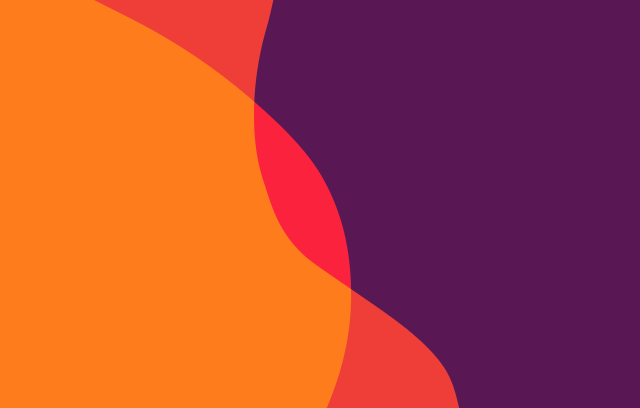
Reproduce this background procedurally as a Shadertoy shader.

```glsl
// Two overlapping flat shapes, orange and plum, meeting along flowing curved edges.

const vec3 PLUM    = vec3(0.349, 0.094, 0.325);
const vec3 ORANGE  = vec3(1.000, 0.486, 0.114);
const vec3 CORAL   = vec3(0.933, 0.243, 0.216);
const vec3 CRIMSON = vec3(0.980, 0.133, 0.235);

// Edge knots: depth below the top, x position, slope dx/ddepth (canvas fractions).
const int BULGE_COUNT = 6;
const vec3 BULGE[BULGE_COUNT] = vec3[BULGE_COUNT](
    vec3(0.0000, 0.1470,  1.244),
    vec3(0.0796, 0.2448,  1.117),
    vec3(0.2490, 0.3970,  0.734),
    vec3(0.4388, 0.5052,  0.352),
    vec3(0.7245, 0.5486,  0.000),
    vec3(1.0000, 0.5104, -0.274));

const int WAVE_COUNT = 10;
const vec3 WAVE[WAVE_COUNT] = vec3[WAVE_COUNT](
    vec3(0.0000, 0.4271, -0.140),
    vec3(0.0673, 0.4167, -0.185),
    vec3(0.2816, 0.3969,  0.000),
    vec3(0.4429, 0.4115,  0.210),
    vec3(0.6204, 0.4714,  0.650),
    vec3(0.6449, 0.4902,  0.870),
    vec3(0.7082, 0.5482,  0.920),
    vec3(0.8163, 0.6432,  0.753),
    vec3(0.8980, 0.6927,  0.434),
    vec3(1.0000, 0.7174,  0.153));

// Cubic Hermite curve between two knots.
float hermite(vec3 a, vec3 b, float depth) {
    float span = b.x - a.x;
    float t = clamp((depth - a.x) / span, 0.0, 1.0);
    float u = 1.0 - t;
    return mix(a.y, b.y, t * t * (3.0 - 2.0 * t))
         + span * t * u * (u * a.z - t * b.z);
}

float bulgeEdge(float depth) {
    float x = BULGE[0].y;
    for (int i = 0; i < BULGE_COUNT - 1; i++)
        if (depth >= BULGE[i].x) x = hermite(BULGE[i], BULGE[i + 1], depth);
    return x;
}

float waveEdge(float depth) {
    float x = WAVE[0].y;
    for (int i = 0; i < WAVE_COUNT - 1; i++)
        if (depth >= WAVE[i].x) x = hermite(WAVE[i], WAVE[i + 1], depth);
    return x;
}

// Antialiased coverage of the side where the signed offset is negative.
float coverage(float offset) {
    float pixel = length(vec2(dFdx(offset), dFdy(offset)));
    return clamp(0.5 - offset / max(pixel, 1e-6), 0.0, 1.0);
}

void mainImage(out vec4 fragColor, in vec2 fragCoord) {
    vec2 uv = fragCoord / iResolution.xy;
    float depth = 1.0 - uv.y;

    float inBulge = coverage(uv.x - bulgeEdge(depth));
    float leftOfWave = coverage(uv.x - waveEdge(depth));

    // Each combination of sides has its own flat colour.
    vec3 outside = mix(PLUM, CORAL, leftOfWave);
    vec3 inside = mix(CRIMSON, ORANGE, leftOfWave);
    fragColor = vec4(mix(outside, inside, inBulge), 1.0);
}
```
